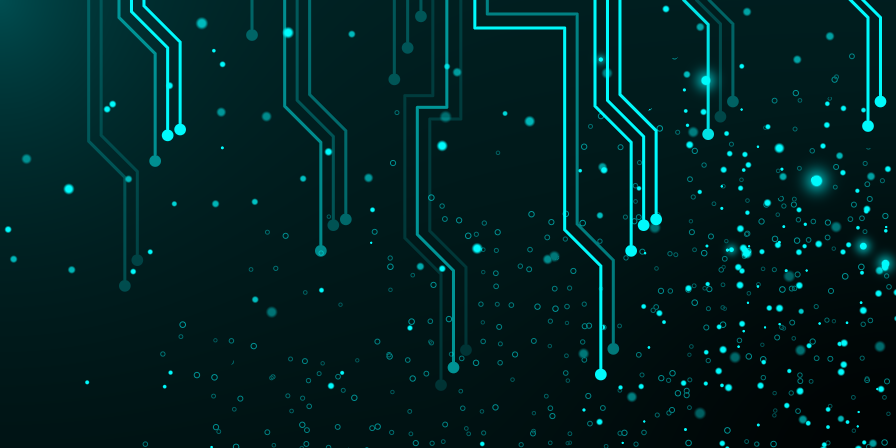
Write a Shadertoy shader that draws this background.

```glsl
// Glowing circuit traces hang from the top edge over a dark teal gradient.
// Traces are segment distances with round pads; the drifting rings and specks
// come from hashed grid cells whose density grows toward the lower right.

const vec2 BOARD = vec2(768.0, 384.0);   // layout units, y pointing down
const vec3 CYAN = vec3(0.0, 0.98, 0.99);
const float LINE_HALF = 1.3;
const float PAD_RADIUS = 5.0;

float hash(vec2 cell, float seed) {
    vec3 q = fract(vec3(cell.xyx) * 0.1031 + seed * 0.137);
    q += dot(q, q.yzx + 33.33);
    return fract((q.x + q.y) * q.z);
}

float segment(vec2 p, vec2 a, vec2 b) {
    vec2 ab = b - a;
    float t = clamp(dot(p - a, ab) / max(dot(ab, ab), 0.001), 0.0, 1.0);
    return length(p - a - ab * t);
}

float fill(float d, float aa) {
    return clamp(0.5 - d / aa, 0.0, 1.0);
}

// Trace with a sideways jog, a 45 degree bend and a round pad at its end
float joggedTrace(vec2 p, float aa, vec2 jog, float x, float bend, float shift, float end) {
    vec2 corner = vec2(x, jog.y);
    vec2 bendTop = vec2(x, bend);
    vec2 bendLow = bendTop + shift;
    vec2 pad = vec2(bendLow.x, end);
    float d = segment(p, vec2(jog.x, -20.0), jog);
    d = min(d, segment(p, jog, corner));
    d = min(d, segment(p, corner, bendTop));
    d = min(d, segment(p, bendTop, bendLow));
    d = min(d, segment(p, bendLow, pad));
    return fill(min(d - LINE_HALF, length(p - pad) - PAD_RADIUS), aa);
}

float trace(vec2 p, float aa, float x, float bend, float shift, float end) {
    return joggedTrace(p, aa, vec2(x, -20.0), x, bend, shift, end);
}

float disc(vec2 p, vec2 centre, float radius) {
    return 1.0 - smoothstep(radius * 0.55, radius * 1.35, length(p - centre));
}

float glow(vec2 p, vec2 centre, float size) {
    float r = length(p - centre) / size;
    return 0.55 * exp(-r * r * 5.0) + disc(p, centre, size * 0.18);
}

// One speck per cell: x = distance, y = random size, z = random presence
vec3 speck(vec2 p, float cell, float seed) {
    vec2 id = floor(p / cell);
    vec2 offset = 0.2 + 0.6 * vec2(hash(id, seed), hash(id, seed + 3.0));
    float d = length(p - (id + offset) * cell);
    return vec3(d, hash(id, seed + 7.0), hash(id, seed + 11.0));
}

vec3 backdrop(vec2 p) {
    float level = mix(0.115, 0.065, p.y / BOARD.y);
    level += 0.19 * exp(-length(p * vec2(1.0, 0.85)) / 115.0);
    level *= 1.0 - 0.8 * smoothstep(330.0, 0.0, length((p - BOARD) * vec2(0.8, 1.0)));
    return vec3(0.0, level, level * 1.04);
}

float circuits(vec2 p, float aa) {
    float light = 0.0;
    // Ribbons of three parallel traces; each step moves right and bends earlier
    for (int i = 0; i < 3; i++) {
        float k = float(i);
        float x = 10.7 * k, rise = 5.0 * k;
        float pad = k < 0.5 ? 0.0 : 17.0 + 5.0 * k;
        light = max(light, trace(p, aa, 102.0 + x, 15.0 - rise, 31.0, 138.0 - pad) * (k < 0.5 ? 0.5 : 1.0));
        light = max(light, trace(p, aa, 244.0 + x, 91.0 - rise, 31.0, 215.0 - pad) * (k < 0.5 ? 0.5 : 0.15 + 0.1 * k));
        light = max(light, trace(p, aa, 510.0 + x, 91.0 - rise, 31.0, 215.0 - pad));
        light = max(light, trace(p, aa, 338.0 + 11.4 * k, -10.0, 0.0, 68.0 - 27.0 * k) * 0.25);
        vec2 jog = vec2(371.0 + 12.0 * k, 82.0 + 10.0 * k);
        float jogLight = abs(k - 1.0) < 0.5 ? 0.55 : 0.14;
        light = max(light, joggedTrace(p, aa, jog, 347.0 + x, 204.0 - 3.0 * k, 31.0, 330.0 - 15.0 * k) * jogLight);
    }
    // Pairs
    for (int i = 0; i < 2; i++) {
        float k = float(i);
        float x = 10.7 * k;
        light = max(light, trace(p, aa, 76.0 + x, 121.0 - 5.0 * k, 31.0, 245.0 - 22.0 * k) * (0.22 - 0.05 * k));
        light = max(light, trace(p, aa, 728.0 + x, -1.0, 16.0, 108.0 - 21.0 * k));
        light = max(light, trace(p, aa, 597.0 + x, 0.0, 20.5, 100.0 - 13.0 * k) * (0.2 + 0.12 * k));
        vec2 jog = vec2(407.0 + x, 24.0 - 12.0 * k);
        light = max(light, joggedTrace(p, aa, jog, 484.0 + x, 197.0 - 5.0 * k, 31.0, 321.0 - 22.0 * k) * (1.0 - 0.55 * k));
    }
    light = max(light, trace(p, aa, 586.0, 0.0, 21.0, 115.0) * 0.9);
    return max(light, trace(p, aa, 216.0, -10.0, 0.0, 30.0) * 0.3);
}

float particles(vec2 p, float aa) {
    float cloud = smoothstep(270.0, 620.0, p.x * 0.6 + p.y) * smoothstep(90.0, 250.0, p.x) * smoothstep(30.0, 160.0, p.y);
    float swarm = smoothstep(430.0, 740.0, p.x) * smoothstep(20.0, 220.0, p.y);
    float light = 0.0;
    for (int i = 0; i < 2; i++) {
        float seed = float(i) * 19.0;
        vec3 ring = speck(p, 15.0, seed + 1.0);
        float edge = abs(ring.x - 1.4 - ring.y) - 0.4;
        light = max(light, fill(edge, aa) * step(ring.z, 0.3 * cloud) * (0.3 + 0.3 * ring.y));
        vec3 dot1 = speck(p, 17.0, seed + 5.0);
        light = max(light, disc(p, p + vec2(dot1.x, 0.0), 1.0 + 2.0 * dot1.y) * step(dot1.z, 0.02 + 0.3 * swarm));
        vec3 soft = speck(p, 41.0, seed + 9.0);
        float presence = step(soft.z, 0.15 + 0.2 * swarm) * step(p.y, 250.0 + 0.2 * p.x);
        light = max(light, disc(p, p + vec2(soft.x, 0.0), 2.0 + 2.5 * soft.y) * presence * (0.85 - 0.5 * soft.y));
    }
    // Brightest flares and larger orbs
    light += glow(p, vec2(605, 69), 20.0) + glow(p, vec2(700, 155), 24.0);
    light += glow(p, vec2(740, 211), 15.0) + glow(p, vec2(759, 226), 17.0);
    light += 0.8 * (glow(p, vec2(627, 214), 11.0) + glow(p, vec2(515, 51), 10.0));
    light += disc(p, vec2(59, 162), 4.0) + disc(p, vec2(247, 28), 4.2) + disc(p, vec2(379, 125), 4.0);
    light += disc(p, vec2(409, 213), 4.0) + disc(p, vec2(640, 217), 4.0) + disc(p, vec2(668, 127), 3.8);
    return light + 0.7 * (disc(p, vec2(173, 20), 4.5) + disc(p, vec2(454, 104), 4.0));
}

void mainImage(out vec4 fragColor, in vec2 fragCoord) {
    float aa = BOARD.y / iResolution.y;
    vec2 p = vec2(fragCoord.x, iResolution.y - fragCoord.y) * aa;
    vec3 color = mix(backdrop(p), CYAN, circuits(p, aa));
    color = mix(color, CYAN, clamp(particles(p, aa), 0.0, 1.0));
    fragColor = vec4(color, 1.0);
}
```
